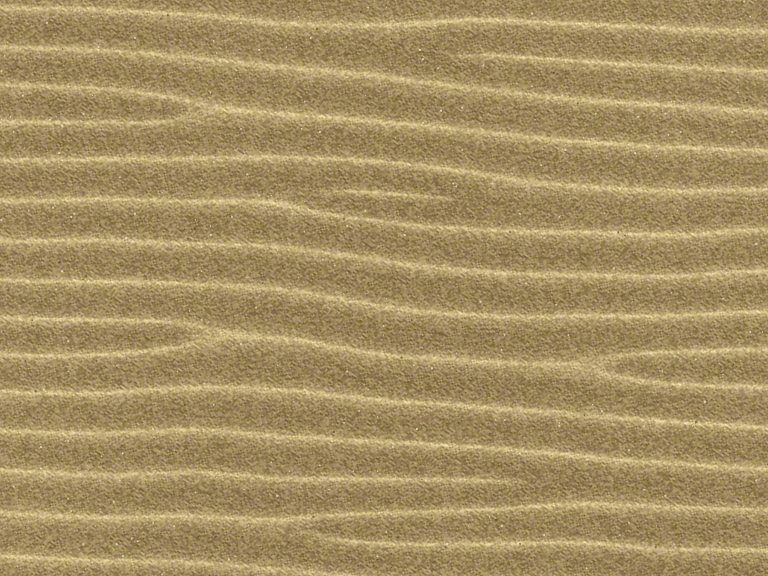
Give the GLSL for this texture, as a WebGL 2 fragment shader.

```glsl
#version 300 es
precision highp float;
// Wind-rippled sand: a tilted, gently warped phase field gives the ridges,
// and phase vortices make ridges fork and end. Each ridge has a thin bright
// crest on a soft glow, covered by layered grain, tint and sparse specks.

uniform vec2 u_resolution;
out vec4 fragColor;

const float TAU = 6.2831853;
const float RIDGES = 14.2;   // ridges per canvas height
const float GRAINS = 320.0;  // grains per canvas height

// Integer hash of a cell, two values in 0..1
vec2 hash2(vec2 cell, float seed) {
    uvec2 v = uvec2(ivec2(cell) + ivec2(4096));
    v += uvec2(uint(seed) * 747u, uint(seed) * 1291u);
    v = v * 1664525u + 1013904223u;
    v.x += v.y * 1664525u;
    v.y += v.x * 1664525u;
    v ^= v >> 16u;
    v.x += v.y * 1664525u;
    v.y += v.x * 1664525u;
    v ^= v >> 16u;
    return vec2(v & 65535u) / 65535.0;
}

float valueNoise(vec2 p, float seed) {
    vec2 c = floor(p), f = fract(p);
    f = f * f * (3.0 - 2.0 * f);
    float low = mix(hash2(c, seed).x, hash2(c + vec2(1, 0), seed).x, f.x);
    float high = mix(hash2(c + vec2(0, 1), seed).x, hash2(c + vec2(1, 1), seed).x, f.x);
    return mix(low, high, f.y);
}

vec2 rotate(vec2 p, float angle) {
    float c = cos(angle), s = sin(angle);
    return vec2(c * p.x - s * p.y, s * p.x + c * p.y);
}

// Ripple phase in x, crest strength in y (faded at the fork centres)
vec2 ripples(vec2 p) {
    float warp = 0.050 * (valueNoise(p * vec2(2.2, 1.8), 1.0) - 0.5)
               + 0.010 * (valueNoise(p * vec2(6.0, 5.0), 2.0) - 0.5);
    float phase = RIDGES * (p.y + 0.065 * p.x - 0.012 * p.x * p.x + warp);
    float strength = 1.0;
    for (int i = 0; i < 8; i++) {
        vec2 cell = vec2(i % 2, i / 2);
        vec2 jitter = hash2(cell, 3.0);
        vec2 center = (cell + 0.15 + 0.7 * jitter) * vec2(0.667, 0.25);
        vec2 d = (p - center) * vec2(1.0, 3.0);
        float turn = (i + i / 2) % 2 == 0 ? 1.0 : -1.0;
        phase += turn * atan(d.y, d.x) / TAU;
        strength *= mix(0.3, 1.0, smoothstep(0.0, 0.09, length(d)));
    }
    return vec2(phase, strength);
}

// Brightness across one ridge: broad glow plus a narrow crest
float ridgeLight(float phase, float strength, float variation) {
    float d = fract(phase) - 0.5;
    float glow = pow(0.5 + 0.5 * cos(TAU * (d + 0.04)), 2.0);
    float width = d > 0.0 ? 0.048 : 0.070;
    float crest = exp(-d * d / (width * width));
    return 0.105 * glow * mix(0.6, 1.0, strength) + 0.125 * crest * strength * variation;
}

// Fine grain lit from above, with a coarser mottling
float sandGrain(vec2 p) {
    vec2 q = rotate(p, 0.6) * GRAINS;
    vec2 toLight = rotate(vec2(0.3, 0.8), 0.6);
    float bump = valueNoise(q + 40.0, 5.0);
    float shaded = bump - valueNoise(q + 40.0 + toLight, 5.0);
    return 0.15 * (bump - 0.5) + 0.10 * shaded
         + 0.07 * (valueNoise(rotate(p, -0.5) * 150.0, 6.0) - 0.5);
}

// Round specks in a small share of the cells
float specks(vec2 p, float scale, float share, float seed) {
    vec2 q = p * scale, cell = floor(q);
    vec2 pick = hash2(cell, seed);
    float radius = mix(0.15, 0.38, pick.y);
    float edge = scale / u_resolution.y;
    float disc = 1.0 - smoothstep(radius - 0.5 * edge, radius + 0.5 * edge,
                                  length(fract(q) - 0.5));
    return disc * step(1.0 - share, pick.x);
}

void main() {
    vec2 p = gl_FragCoord.xy / u_resolution.y;

    // Ridge light and slow changes of exposure
    vec2 ripple = ripples(p);
    float variation = 0.85 + 0.3 * valueNoise(p * vec2(5.0, 14.0), 7.0);
    float light = ridgeLight(ripple.x, ripple.y, variation);
    light += 0.03 * (valueNoise(p * 2.5, 8.0) - 0.5);

    // Sand colour, grain and slight colour differences between grains
    vec3 color = vec3(0.598, 0.510, 0.342) + light * vec3(1.0, 1.02, 0.86);
    color += sandGrain(p) * vec3(1.0, 1.0, 0.88);
    float tint = valueNoise(rotate(p, 0.9) * 240.0, 9.0) - 0.5;
    color += tint * vec3(0.025, -0.01, 0.09);

    // Glinting and dark grains
    color = mix(color, vec3(0.93, 0.90, 0.80), 0.75 * specks(p, 190.0, 0.006, 10.0));
    color = mix(color, vec3(0.34, 0.27, 0.17), 0.65 * specks(p, 170.0, 0.003, 11.0));

    fragColor = vec4(clamp(color, 0.0, 1.0), 1.0);
}
```
